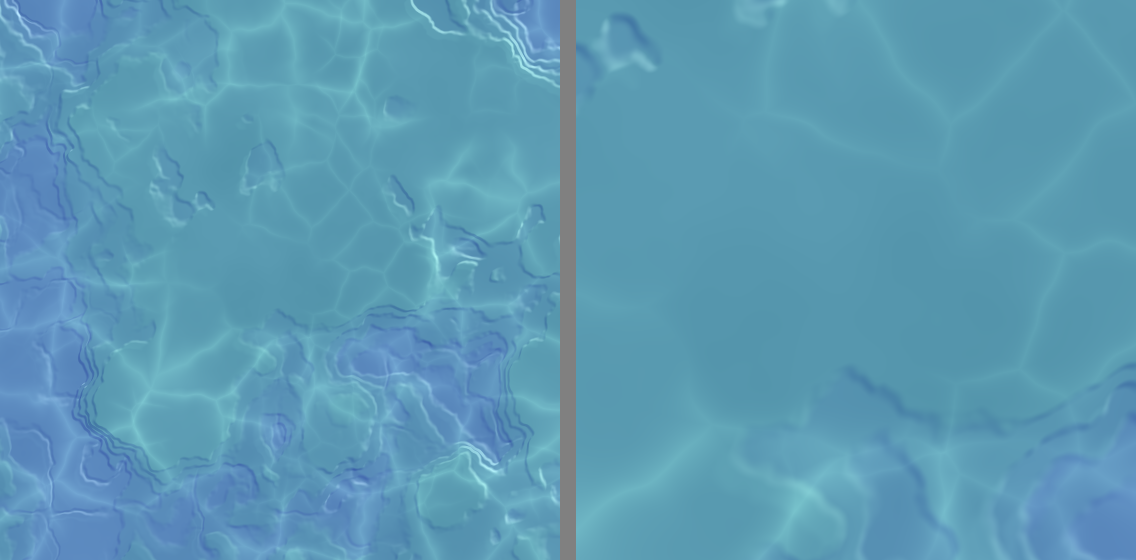
Left: the whole. Right: its middle third, enlarged.
Reproduce this texture procedurally as a three.js fragment shader.

```glsl
varying vec2 vUv;

const vec3 DEEP_BLUE = vec3(0.345, 0.525, 0.735);
const vec3 MID_BLUE = vec3(0.335, 0.560, 0.700);
const vec3 SHALLOW_TEAL = vec3(0.345, 0.600, 0.690);
const vec3 CAUSTIC_TINT = vec3(0.085, 0.110, 0.075);
const vec3 FOAM_LIGHT = vec3(0.95, 0.90, 0.72);
const vec3 EDGE_SHADE = vec3(0.34, 0.46, 0.22);
const vec2 LIGHT_DIR = vec2(0.68, 0.73);

float hash(vec2 p) {
  return fract(sin(dot(p, vec2(127.1, 311.7))) * 43758.5453);
}

vec2 hash2(vec2 p) {
  return vec2(hash(p), hash(p + 57.3));
}

float noise(vec2 p) {
  vec2 cell = floor(p);
  vec2 f = fract(p);
  f = f * f * f * (f * (f * 6.0 - 15.0) + 10.0);
  float low = mix(hash(cell), hash(cell + vec2(1.0, 0.0)), f.x);
  float high = mix(hash(cell + vec2(0.0, 1.0)), hash(cell + vec2(1.0)), f.x);
  return mix(low, high, f.y);
}

float fbm(vec2 p) {
  float sum = 0.0;
  float amplitude = 0.5;
  for (int i = 0; i < 4; i++) {
    sum += amplitude * noise(p);
    p = mat2(1.6, 1.2, -1.2, 1.6) * p + 11.7;
    amplitude *= 0.5;
  }
  return sum / 0.9375;
}

vec2 warp(vec2 p, float scale, float amount) {
  return p + amount * (vec2(fbm(p * scale), fbm(p * scale + 31.4)) - 0.5);
}

// Soft bright lines along the borders of round cells
float cellLines(vec2 p, float softness) {
  vec2 cell = floor(p);
  float nearest = 8.0;
  float second = 8.0;
  for (int y = -1; y <= 1; y++) {
    for (int x = -1; x <= 1; x++) {
      vec2 id = cell + vec2(float(x), float(y));
      float d = length(id + hash2(id) - p);
      second = min(second, max(nearest, d));
      nearest = min(nearest, d);
    }
  }
  return exp(-(second - nearest) * softness);
}

// Ragged terraces, with thin cracks in the low ground
float terraceHeight(vec2 p) {
  vec2 q = warp(p, 15.0, 0.06);
  float ground = fbm(q * 4.2 + 3.7);
  float height = 0.0;
  for (int i = 0; i < 4; i++) {
    float level = 0.31 + 0.07 * float(i);
    height += 0.25 * smoothstep(level - 0.014, level + 0.014, ground);
  }
  float crack = abs(noise(q * 15.0 + 8.1) - 0.5);
  float lowGround = 1.0 - smoothstep(0.1, 0.8, height);
  return height - 0.16 * lowGround * (1.0 - smoothstep(0.0, 0.1, crack));
}

// Positive on slopes that face the light
float relief(vec2 p, float height, float reach) {
  return height - terraceHeight(p + LIGHT_DIR * reach);
}

vec3 waterColor(float height) {
  vec3 color = mix(DEEP_BLUE, MID_BLUE, smoothstep(0.0, 0.55, height));
  return mix(color, SHALLOW_TEAL, smoothstep(0.5, 1.0, height));
}

void main() {
  vec2 p = vUv;
  float height = terraceHeight(p);
  vec3 color = waterColor(height);
  color += 0.05 * (fbm(p * 7.0 + 19.0) - 0.5);

  // Caustic cells in two sizes, fading in and out
  vec2 q = warp(p, 7.0, 0.07);
  float wide = cellLines(q * 7.5, 6.0) * smoothstep(0.3, 0.8, noise(p * 6.0 + 5.0));
  float fine = cellLines(q * 13.0 + 4.0, 7.0) * smoothstep(0.4, 0.9, noise(p * 8.0 + 42.0));
  color += CAUSTIC_TINT * (wide + 0.5 * fine);

  // Lit and shaded edges, with a faint halo on the lit side
  float edge = relief(p, height, 0.005);
  float halo = relief(p, height, 0.02);
  float sparkle = mix(0.25, 1.0, smoothstep(0.3, 0.8, noise(p * 6.5 + 27.0)));
  color += FOAM_LIGHT * max(edge, 0.0) * sparkle;
  color += CAUSTIC_TINT * max(halo, 0.0) * 0.9;
  color -= EDGE_SHADE * max(-edge, 0.0) * mix(0.6, 1.0, sparkle);

  gl_FragColor = vec4(clamp(color, 0.0, 1.0), 1.0);
}
```
